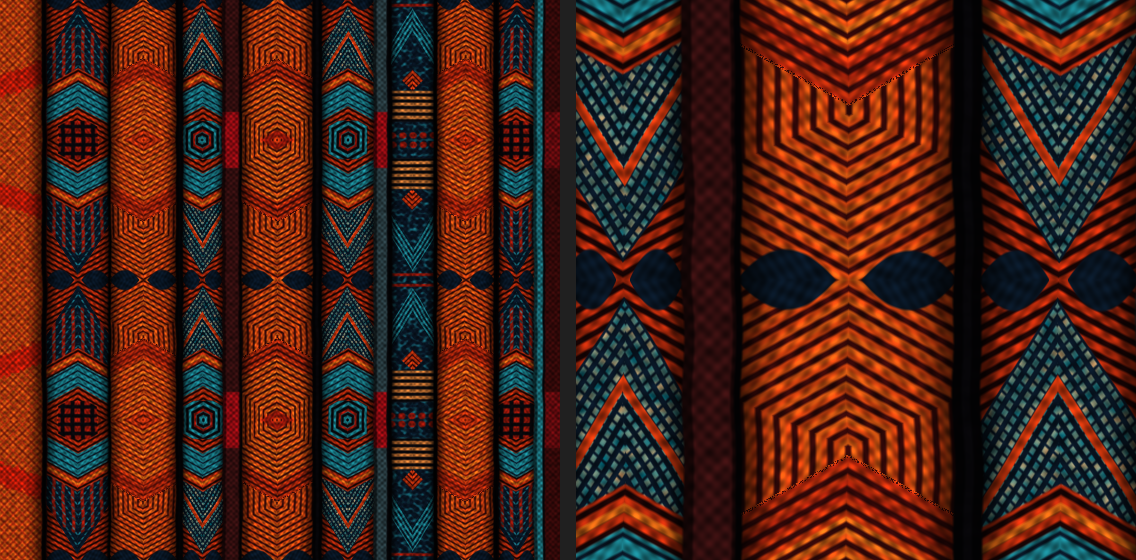
Left, the full canvas; right, a detail of the centre.
This pattern is drawn by a Shadertoy shader. Its source:

```glsl
const vec3 INK = vec3(0.035, 0.03, 0.045);
const vec3 NAVY = vec3(0.035, 0.09, 0.15);
const vec3 MAROON = vec3(0.22, 0.035, 0.035);
const vec3 RUST = vec3(0.60, 0.09, 0.04);
const vec3 EMBER = vec3(0.84, 0.22, 0.05);
const vec3 AMBER = vec3(0.90, 0.42, 0.08);
const vec3 TAN = vec3(0.72, 0.52, 0.33);
const vec3 TEAL = vec3(0.10, 0.50, 0.55);
const float SLOPE = 0.55;   // chevron rise per unit of width
const float SEAM = 0.25;    // distance from motif centre to the mirror line

vec2 gradientAt(vec2 cell) {
    float a = fract(sin(dot(cell, vec2(127.1, 311.7))) * 43758.5) * 6.2832;
    return vec2(cos(a), sin(a));
}

float gradientNoise(vec2 p) {
    vec2 i = floor(p), f = fract(p), s = f * f * (3.0 - 2.0 * f);
    vec2 r = vec2(1.0, 0.0);
    float low = mix(dot(gradientAt(i), f), dot(gradientAt(i + r), f - r), s.x);
    float high = mix(dot(gradientAt(i + r.yx), f - r.yx), dot(gradientAt(i + 1.0), f - 1.0), s.x);
    return mix(low, high, s.y);
}

// Soft masks: inside a limit, between two limits, on a repeated thread
float below(float d, float limit) {
    float soft = 0.7 / iResolution.y + 0.0007;
    return 1.0 - smoothstep(limit - soft, limit + soft, d);
}
float between(float d, float lo, float hi) { return below(d, hi) * (1.0 - below(d, lo)); }
float thread(float d, float pitch, float duty) {
    return below(abs(fract(d / pitch) - 0.5) * pitch, 0.5 * duty * pitch);
}

float beads(vec2 p, float count) {
    vec2 w = sin(p * count * 3.1416);
    return 0.86 + 0.24 * w.x * w.y;
}

// Navy lenses facing each other across the centre line at the seam
float lens(vec2 q, float reach) {
    float u = (q.x / reach - 0.58) / 0.46;
    return below(SEAM - q.y, 0.018 * (1.0 - u * u)) * step(abs(u), 1.0);
}

vec3 orangePanel(vec2 q, float reach, float hexagon) {
    float e = q.y + SLOPE * q.x;
    float ring = max(e, q.x * 1.3 * hexagon);
    float nest = max(q.x, e - 0.15);
    float inNest = 1.0 - below(e, 0.145);
    float d = mix(ring, nest, inNest);
    float glow = between(e, 0.02, 0.11) + 0.65 * inNest;
    vec3 yarn = mix(EMBER, AMBER, clamp(glow * (1.15 - q.x / reach * 0.6), 0.0, 1.0));
    yarn = mix(yarn, RUST, 0.6 * between(e, 0.12, 0.145));
    yarn = mix(yarn, EMBER, 0.6 * thread(d, 0.021, 0.5));
    vec3 groove = mix(RUST * 0.85, MAROON, 0.35 + 0.65 * max(hexagon, inNest));
    vec3 col = mix(groove, yarn, thread(d, mix(0.009, 0.0105, hexagon), 0.64));
    float eye = q.y + 0.6 * q.x;
    col = mix(col, RUST, hexagon * between(eye, 0.007, 0.017));
    return mix(col, NAVY, lens(q, reach)) * beads(vec2(q.x, e), 190.0);
}

vec3 tealPanel(vec2 q, float reach, float feathered, float wear) {
    float e = q.y + SLOPE * q.x;
    vec3 col = mix(MAROON * 0.5, mix(RUST, EMBER, 0.65), thread(e, 0.0095, 0.58));
    vec3 bandYarn = mix(NAVY, TEAL, thread(e, 0.011, 0.74));
    col = mix(col, bandYarn, between(e, 0.06, 0.103));
    col = mix(col, AMBER, between(e, 0.112, 0.117));

    // Central medallion: nested hexagons or rows of small squares
    float hex = max(e, q.x * 1.25);
    vec3 rings = mix(INK, mix(TEAL, RUST, between(hex, 0.015, 0.023)), thread(hex, 0.0115, 0.5));
    float squares = thread(q.x + 0.009, 0.018, 0.6) * thread(q.y + 0.008, 0.016, 0.6);
    vec3 medallion = mix(mix(INK, RUST, squares), rings, feathered);
    col = mix(col, medallion, below(max(hex, q.y * 1.3), 0.044));

    // Steep leaf narrowing toward the seam
    float leaf = q.y + 1.6 * q.x;
    vec3 plume = mix(NAVY, mix(TEAL, TAN, 0.35 + wear), thread(leaf, 0.012, 0.5) * thread(q.y - q.x, 0.008, 0.7));
    plume = mix(plume, EMBER, between(leaf, 0.184, 0.194));
    vec3 dashes = mix(NAVY, RUST, thread(q.x, 0.017, 0.35) * below(e, 0.205));
    dashes = mix(dashes, TEAL, 0.7 * thread(leaf, 0.018, 0.3) * thread(q.y, 0.009, 0.6));
    float inLeaf = below(leaf, 0.24) * (1.0 - below(e, 0.128));
    col = mix(col, mix(dashes, plume, feathered), inLeaf);
    return mix(col, NAVY, lens(q, reach)) * beads(vec2(q.x, e), 190.0);
}

vec3 sashPanel(vec2 q, float wear) {
    vec3 col = mix(NAVY, TEAL, clamp(wear * 1.2, 0.0, 0.6));
    col = mix(col, mix(INK, mix(AMBER, TAN, 0.5), thread(q.y, 0.0115, 0.5)), between(q.y, 0.033, 0.088));
    float dots = length(vec2(fract(q.x / 0.018 + 0.5) - 0.5, fract(q.y / 0.016) - 0.5)) * 0.017;
    col = mix(col, RUST, below(dots, 0.006) * below(q.y, 0.016));
    col = mix(col, mix(MAROON, EMBER, thread(q.y + q.x, 0.009, 0.6)), below(abs(q.y - 0.107) + q.x, 0.019));
    col = mix(col, TEAL, between(q.y + 1.6 * q.x, 0.19, 0.235) * thread(q.y + 1.6 * q.x, 0.012, 0.5));
    col = mix(col, RUST, between(q.y, 0.238, 0.243));
    return col * beads(q, 180.0);
}

vec3 weavePanel(vec2 q, float wear) {
    float e = q.y - 0.35 * q.x + 0.012 * wear;
    vec3 yarn = mix(mix(EMBER, AMBER * 0.85, 0.65), EMBER * vec3(1.0, 0.5, 0.6), between(e, 0.075, 0.115));
    float holes = thread(q.x + q.y, 0.016, 0.72) * thread(q.x - q.y, 0.016, 0.72);
    return mix(RUST, yarn, 0.35 + 0.65 * holes) * beads(q, 190.0);
}

vec3 panel(int kind, vec2 q, float reach, float wear) {
    if (kind < 2) return orangePanel(q, reach, float(kind));
    if (kind < 4) return tealPanel(q, reach, float(kind - 2), wear);
    return kind == 4 ? sashPanel(q, wear) : weavePanel(q, wear);
}

void mainImage(out vec4 fragColor, in vec2 fragCoord) {
    vec2 p = fragCoord / iResolution.y;
    float y = abs(fract(p.y * 2.0) - 0.5) * 0.5;
    float wear = gradientNoise(p * vec2(110.0, 150.0));
    float sway = 0.0025 * gradientNoise(p * vec2(9.0, 22.0));
    vec3 col = INK * 0.7;

    // Plain ribbons: centre, half width, share of teal, share of red block
    vec4 ribbons[5] = vec4[5](vec4(0.412, 0.016, 0.05, 1), vec4(0.677, 0.014, 0.45, 1),
        vec4(0.959, 0.010, 0.9, 0), vec4(0.987, 0.014, 0, 0.5), vec4(0.092, 0.009, 0, 0.5));
    for (int i = 0; i < 5; i++) {
        vec4 r = ribbons[i];
        vec3 cloth = mix(mix(MAROON, TEAL, r.z), RUST * vec3(1.0, 0.5, 1.8), r.w * below(y, 0.05));
        col = mix(col, cloth * beads(p, 200.0), below(abs(p.x + sway - r.x), r.y));
    }

    // Patterned strips: centre, half width, panel kind
    vec3 strips[9] = vec3[9](vec3(0, 0.075, 5), vec3(0.139, 0.055, 2), vec3(0.256, 0.058, 0),
        vec3(0.362, 0.035, 3), vec3(0.495, 0.063, 1), vec3(0.621, 0.046, 3),
        vec3(0.737, 0.037, 4), vec3(0.831, 0.050, 0), vec3(0.922, 0.031, 2));
    for (int i = 0; i < 9; i++) {
        vec3 s = strips[i];
        float x = abs(p.x + sway - s.x);
        float rounding = 1.0 - 0.65 * smoothstep(0.6, 1.05, x / s.y);
        vec3 yarn = panel(int(s.z), vec2(x, y + sway * 0.6), s.y, wear) * rounding;
        col = mix(col * (1.0 - 0.6 * below(x, s.y + 0.006)), yarn, below(x, s.y));
    }
    fragColor = vec4(clamp(col * (1.0 + 0.45 * wear), 0.0, 1.0), 1.0);
}
```
